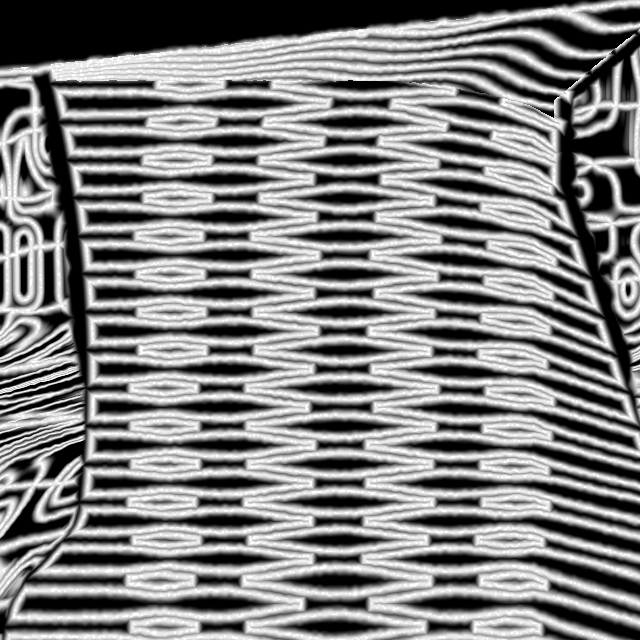
Write a Shadertoy shader that draws this pattern.

```glsl
// Glowing contour lines: staggered rows of slim lenses between ragged side bands.

const float SIZE = 768.0;     // canvas width in design units
const float PITCH = 45.58;    // height of one row of lenses
const float FIRST_ROW = 124.0;
const float TOP_ROW = 97.0;   // rows start here, the fan lies above
const float GLOW = 10.0;      // reach of the light around a line

float hash(vec2 p) {
    p = fract(p * vec2(0.1031, 0.1137));
    p += dot(p, p.yx + 33.33);
    return fract((p.x + p.y) * p.x * 7.3);
}

float noise(vec2 p) {
    vec2 i = floor(p), f = fract(p);
    f = f * f * (3.0 - 2.0 * f);
    return mix(mix(hash(i), hash(i + vec2(1, 0)), f.x),
               mix(hash(i + vec2(0, 1)), hash(i + vec2(1, 1)), f.x), f.y);
}

float bump(float x, float width) {
    return exp(-x * x / (width * width));
}

// Outline of a lens with blunt tips
float lensLine(vec2 p, float halfWidth, float halfHeight) {
    float h = mix(halfHeight, 3.0, smoothstep(0.0, halfWidth, abs(p.x)));
    return abs(max(abs(p.y) - h, abs(p.x) - halfWidth));
}

// Offset from the nearest row in y, row number in x
vec2 nearestRow(float y) {
    float row = floor(y / PITCH + 0.5);
    return vec2(row, y - row * PITCH);
}

float leftBorder(float y) {
    return 112.0 - 0.00036 * (y - 450.0) * (y - 450.0) - 65.0 * smoothstep(610.0, 735.0, y);
}

float rightBorder(float y) {
    return 665.0 + 0.33 * max(0.0, y - 220.0) + 1.2 * max(0.0, 120.0 - y);
}

// Rows bend downwards on the right and spread at the bottom
float straightenRows(vec2 p) {
    float bend = max(0.0, p.x - 450.0) / 170.0;
    float drop = 24.0 * bend * bend * clamp((603.0 - p.y) / 456.0, 0.0, 1.1);
    drop += 0.25 * max(0.0, p.x - 640.0);
    return p.y - drop - 0.18 * max(0.0, p.y - 680.0);
}

float rowLines(vec2 p, float y, float side) {
    float center = 412.0 - 0.025 * (p.y - 400.0) + 18.0 * bump(p.y - 95.0, 60.0);

    // Long channels, pinched twice and closed around the centre
    vec2 a = nearestRow(y - FIRST_ROW);
    float q = abs(p.x - center) + 12.0 * (hash(vec2(a.x, 3.0)) - 0.5);
    float h = mix(3.0, 13.3, smoothstep(38.0, 135.0, q)) - 5.0 * bump(q - 208.0, 35.0);
    float d = abs(max(max(abs(a.y) - h, 38.0 - q), side));

    // Central and small lenses, shifted by half a row
    vec2 b = nearestRow(y - FIRST_ROW - 0.5 * PITCH);
    q = abs(p.x - center) + 12.0 * (hash(vec2(b.x, 8.0)) - 0.5);
    d = min(d, lensLine(vec2(q, b.y), 107.0, 13.3));
    return min(d, lensLine(vec2(q - 208.0, b.y), 38.0, 6.5));
}

// Level lines of noise, scaled to distance by the slope
float noiseContours(vec2 p, vec2 cell, float spacing) {
    float n = noise(p / cell);
    vec2 slope = vec2(noise((p + vec2(1, 0)) / cell), noise((p + vec2(0, 1)) / cell)) - n;
    return abs(fract(n / spacing) - 0.5) * spacing / max(length(slope), 0.006);
}

float raggedLines(vec2 p, float side) {
    float lean = 0.8 * smoothstep(380.0, 560.0, p.y);
    vec2 skewed = vec2(p.x + lean * p.y, p.y);
    float d = noiseContours(skewed, vec2(29.0, 58.0), 0.26);
    float bar = p.y + 0.15 * p.x + 14.0 * noise(p / 40.0);
    d = min(d, abs(mod(bar, 70.0) - 35.0));
    float gap = mix(27.0, 12.0, smoothstep(380.0, 500.0, p.y)) + 8.0 * noise(p / 16.0);
    return max(d, gap - side);
}

// Lines that spread between the sloping edge and the first row
float fanLines(vec2 p, float depth, float y) {
    float height = depth + TOP_ROW - y;
    float u = 5.0 * depth / height + 0.35 * sin(p.x / 33.0 + p.y / 25.0);
    return abs(fract(u) - 0.5) * height / 5.0;
}

void mainImage(out vec4 fragColor, in vec2 fragCoord) {
    vec2 p = fragCoord / iResolution.xy * SIZE;
    p.y = SIZE - p.y;
    p.y += 1.8 * (noise(p / 6.0) - 0.5);

    float depth = p.y - 84.0 + 0.112 * p.x;
    float y = straightenRows(p);
    float side = max(leftBorder(p.y) - p.x, p.x - rightBorder(p.y));

    // Nearest line of all parts
    float d = abs(depth - 3.0 - 3.0 * noise(vec2(p.x / 14.0, 2.0)));
    if (depth > 0.0) {
        if (side > 0.0) d = min(d, raggedLines(p, side));
        d = min(d, y < TOP_ROW && side < 0.0 ? fanLines(p, depth, y) : rowLines(p, y, side));
    }

    // Soft glow with grainy bright cores
    float light = 0.93 * (1.0 - smoothstep(0.0, GLOW, d));
    light += 0.1 * smoothstep(0.5, 0.8, noise(p / 2.5)) * (1.0 - smoothstep(0.5, 3.0, d));
    fragColor = vec4(vec3(min(light, 1.0)), 1.0);
}
```
